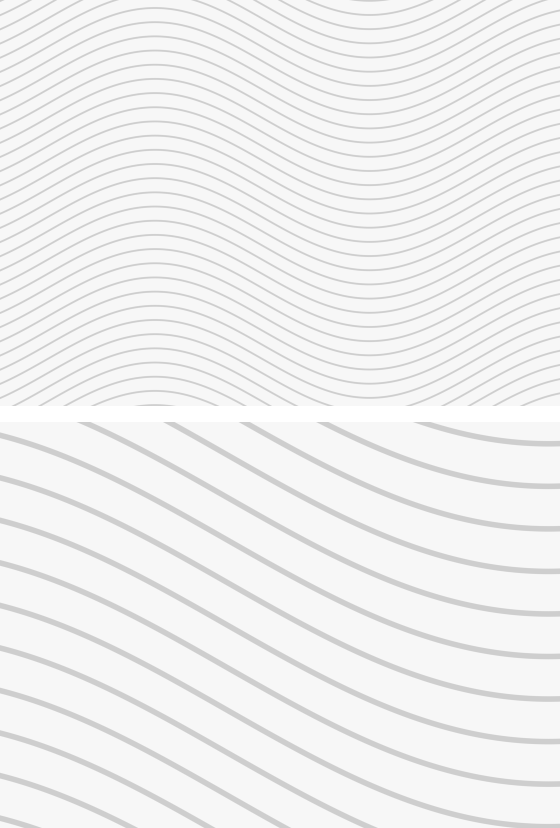
Top, the full canvas; bottom, a detail of the centre.
Reproduce this pattern procedurally as a Shadertoy shader.

```glsl
// Thin grey wavy lines stacked evenly on an off-white ground.
// Every line is the same sine curve shifted vertically; the slope of the
// curve corrects the distance so the stroke keeps one width throughout.

// Lengths are fractions of the canvas height.
const float WAVELENGTH   = 1.057;
const float AMPLITUDE    = 0.0959;
const float CREST_X      = 0.3817;   // position of the first crest
const float CREST_Y      = 0.9803;   // height of one line at that crest
const float LINE_SPACING = 0.03493;  // about 28.6 lines down the canvas
const float LINE_WIDTH   = 0.00457;
const vec3  GROUND_COLOR = vec3(0.969);
const vec3  LINE_COLOR   = vec3(0.808);

const float TAU = 6.2831853;

// Distance from p to the nearest line of the stack.
float waveLineDistance(vec2 p) {
    float frequency = TAU / WAVELENGTH;
    float phase = (p.x - CREST_X) * frequency;
    float curve = CREST_Y + AMPLITUDE * (cos(phase) - 1.0);
    float slope = -AMPLITUDE * frequency * sin(phase);

    // Fold the vertical offset into a single repeat
    float row = (p.y - curve) / LINE_SPACING;
    float vertical = abs(fract(row + 0.5) - 0.5) * LINE_SPACING;
    return vertical / sqrt(1.0 + slope * slope);
}

void mainImage(out vec4 fragColor, in vec2 fragCoord) {
    vec2 p = fragCoord / iResolution.y;
    float pixel = 1.0 / iResolution.y;

    // Soft-edged stroke, one pixel of smoothing at each side
    float edge = waveLineDistance(p) - 0.5 * LINE_WIDTH;
    float stroke = 1.0 - smoothstep(-0.7 * pixel, 0.7 * pixel, edge);

    fragColor = vec4(mix(GROUND_COLOR, LINE_COLOR, stroke), 1.0);
}
```
